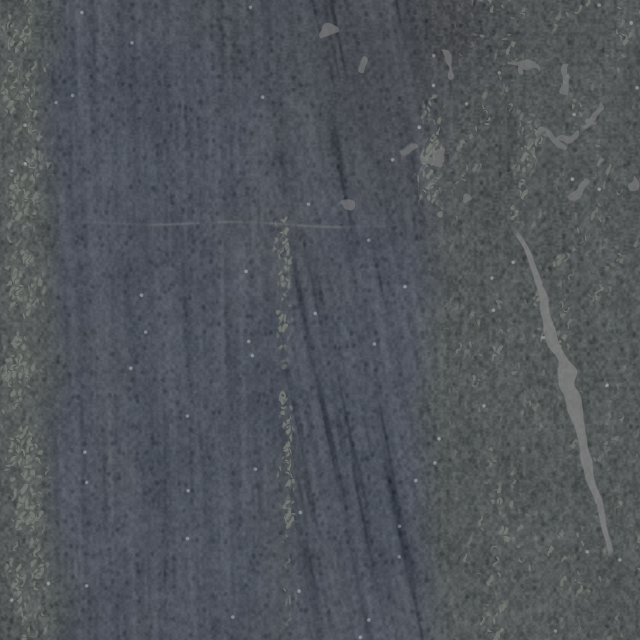
Reproduce this texture procedurally as a WebGL 1 fragment shader.

```glsl
precision highp float;
// Worn slate-blue painted surface with fine brush streaks, chips and pale scrapes.
uniform vec2 u_resolution;

const vec3 SLATE = vec3(0.303, 0.324, 0.366);
const vec3 MOSS = vec3(0.322, 0.341, 0.341);
const vec3 CHARCOAL = vec3(0.278, 0.284, 0.300);
const vec3 CHIP = vec3(0.47, 0.485, 0.46);
const vec3 SCRAPE = vec3(0.49, 0.49, 0.49);

vec2 hash2(vec2 p) {
  vec2 q = vec2(dot(p, vec2(127.1, 311.7)), dot(p, vec2(269.5, 183.3)));
  return fract(sin(q) * 43758.55);
}

float noise(vec2 p) {
  vec2 i = floor(p), f = fract(p);
  f = f * f * (3.0 - 2.0 * f);
  float low = mix(hash2(i).x, hash2(i + vec2(1.0, 0.0)).x, f.x);
  float high = mix(hash2(i + vec2(0.0, 1.0)).x, hash2(i + 1.0).x, f.x);
  return mix(low, high, f.y);
}

float layered(vec2 p) {
  return 0.5 * noise(p) + 0.3 * noise(p * 2.1 + 7.3) + 0.2 * noise(p * 4.3 + 3.1);
}

// Distance to the nearest cell point, and that cell's random value.
vec2 cellular(vec2 p) {
  vec2 base = floor(p), nearest = vec2(8.0, 0.0);
  for (int y = -1; y <= 1; y++) {
    for (int x = -1; x <= 1; x++) {
      vec2 cell = base + vec2(float(x), float(y));
      float d = length(cell + 0.15 + 0.7 * hash2(cell) - p);
      if (d < nearest.x) nearest = vec2(d, hash2(cell + 41.0).x);
    }
  }
  return nearest;
}

// Soft vertical band around a centre line.
float band(float x, float centre, float width) {
  float d = (x - centre) / width;
  return exp(-d * d);
}

float span(float v, float from, float to, float soft) {
  return smoothstep(from - soft, from + soft, v) * (1.0 - smoothstep(to - soft, to + soft, v));
}

// Brush lines: positive is light, negative is dark.
float streaks(vec2 uv, float slope, float count) {
  float across = uv.x + slope * uv.y;
  float broad = noise(vec2(across * count, uv.y * 4.0));
  float fine = noise(vec2(across * count * 2.1, uv.y * 9.0 + 5.0));
  return 0.6 * broad + 0.4 * fine - 0.5;
}

// Small bent strokes scattered over the upper part.
float strokes(vec2 uv) {
  float cover = 0.0;
  vec2 warped = uv + 0.016 * (vec2(noise(uv * 55.0), noise(uv * 55.0 + 19.0)) - 0.5);
  for (int i = 0; i < 18; i++) {
    vec2 place = hash2(vec2(float(i), 3.7));
    vec2 shape = hash2(vec2(float(i), 9.2));
    vec2 centre = vec2(mix(0.15, 1.0, sqrt(place.x)), mix(0.52, 0.98, place.y));
    float angle = shape.x * 3.14159;
    vec2 dir = vec2(cos(angle), sin(angle));
    vec2 rel = warped - centre;
    float along = clamp(dot(rel, dir), -0.025 * shape.y, 0.025 * shape.y);
    float radius = 0.001 + 0.006 * noise(uv * 75.0 + float(i));
    float d = length(rel - dir * along);
    cover = max(cover, 1.0 - smoothstep(radius - 0.001, radius + 0.002, d));
  }
  return cover;
}

// One long ragged scrape curving down the right side.
float longScrape(vec2 uv) {
  float t = (0.635 - uv.y) / 0.5;
  float path = 0.81 + 0.19 * t - 0.05 * t * t + 0.010 * (noise(vec2(uv.y * 28.0, 2.0)) - 0.5);
  float radius = 0.003 + 0.010 * band(t, 0.5, 0.28) * (0.4 + noise(uv * 50.0));
  float edge = 1.0 - smoothstep(radius - 0.001, radius + 0.002, abs(uv.x - path));
  return edge * span(t, 0.0, 1.0, 0.015);
}

void main() {
  vec2 uv = gl_FragCoord.xy / u_resolution;
  float patches = layered(uv * vec2(7.0, 5.0));
  float edgeWobble = 0.07 * (patches - 0.5);

  // Ground: slate centre, mossy sides, dark upper right.
  float centre = span(uv.x + edgeWobble, 0.08, 0.67, 0.035);
  vec3 color = mix(MOSS, SLATE, centre * (0.72 + 0.28 * smoothstep(0.3, 0.6, patches)));
  float shade = band(uv.x, 0.66, 0.22) * smoothstep(0.45, 0.95, uv.y);
  color = mix(color, CHARCOAL, shade * (0.35 + 0.6 * patches));
  color += 0.045 * (layered(uv * 16.0 + 4.0) - 0.5);

  // Brush streaks: upright on the left, slanting through the middle.
  float slanted = span(uv.x + edgeWobble, 0.44, 0.67, 0.03);
  color += 0.085 * streaks(uv, 0.025, 95.0) * mix(0.35, 1.0, centre) * (1.0 - slanted);
  float slant = streaks(uv, 0.20, 85.0);
  color += slanted * (0.10 * slant - 0.05 * smoothstep(0.12, 0.35, -slant));

  // Fine grain and dark pits.
  float grain = 0.6 * noise(uv * vec2(210.0, 150.0)) + 0.4 * noise(uv * 330.0 + 8.0);
  color += mix(0.15, 0.10, centre) * (grain - 0.49);
  vec2 pit = cellular(uv * vec2(95.0, 80.0) + 30.0);
  color -= 0.05 * (1.0 - smoothstep(0.1, 0.5, pit.x)) * step(0.78, pit.y);

  // Pale chips gathered in upright, broken bands.
  float density = 0.6 * band(uv.x, 0.035, 0.035)
    + 0.75 * band(uv.x, 0.445, 0.013) * span(uv.y, 0.03, 0.66, 0.04)
    + 0.55 * band(uv.x, 0.79, 0.016) * span(uv.y, 0.0, 0.26, 0.04)
    + 0.5 * band(uv.x, 0.67, 0.02) * span(uv.y, 0.66, 0.84, 0.04)
    + 0.5 * band(uv.x, 0.82, 0.02) * span(uv.y, 0.64, 0.80, 0.04)
    + 0.22 * smoothstep(0.64, 0.75, uv.x);
  density *= 0.3 + 1.4 * smoothstep(0.3, 0.7, layered(uv * vec2(30.0, 14.0)));
  vec2 chip = cellular(uv * vec2(125.0, 85.0) + 1.5 * noise(uv * 120.0));
  float chips = (1.0 - smoothstep(0.2, 0.6, chip.x)) * smoothstep(chip.y, chip.y + 0.3, density);
  color = mix(color, CHIP, 0.8 * chips + 0.15 * min(density, 1.0));

  // Scrapes, a faint level scratch and bright specks.
  color = mix(color, SCRAPE, 0.65 * strokes(uv));
  color = mix(color, SCRAPE + 0.04 * (grain - 0.5), 0.85 * longScrape(uv));
  float level = 0.651 - 0.012 * (uv.x - 0.3) + 0.003 * sin(uv.x * 21.0);
  float scratch = band(uv.y, level, 0.0022) * span(uv.x, 0.15, 0.62, 0.03);
  color = mix(color, SCRAPE, 0.5 * scratch * noise(vec2(uv.x * 40.0, 1.0)));
  vec2 speck = cellular(uv * 42.0 + 11.0);
  color += 0.22 * (1.0 - smoothstep(0.06, 0.17, speck.x)) * step(0.965, speck.y);

  gl_FragColor = vec4(color, 1.0);
}
```
